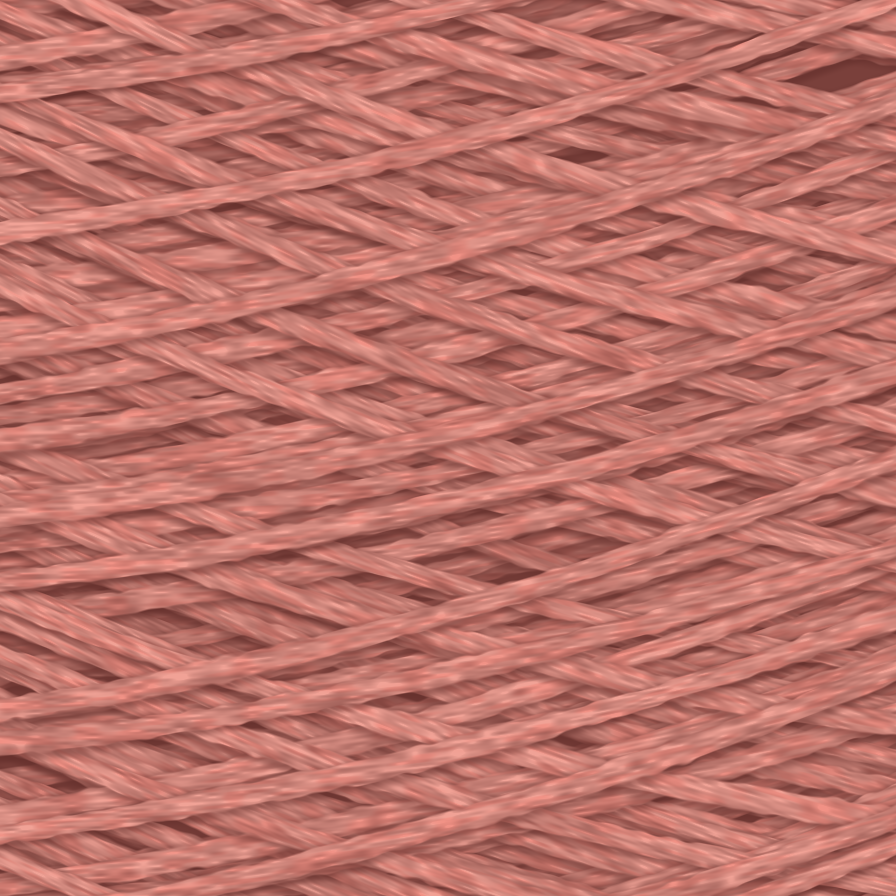
Reproduce this texture procedurally as a three.js fragment shader.

```glsl
// Cross-wound heather yarn: layers of thin, slightly bowed strands that
// alternately rise and fall, stacked from dark and dense to lit and sparse.
// Each strand shades the layers below it and carries twisted fibre streaks.

varying vec2 vUv;

const int LAYERS = 11;
const float BOW = 0.12;
const float YARN_RADIUS = 0.0130;
const vec3 GAP_COLOR = vec3(0.40, 0.19, 0.175);
const vec3 LIT_COLOR = vec3(0.895, 0.595, 0.55);
const vec3 RED_DYE = vec3(0.0, 0.06, 0.06);

float hash(vec2 p) {
  vec3 q = fract(p.xyx * 0.1031);
  q += dot(q, q.yzx + 33.33);
  return fract((q.x + q.y) * q.z);
}

float noise(vec2 p) {
  vec2 cell = floor(p);
  vec2 f = fract(p);
  f = f * f * (3.0 - 2.0 * f);
  float low = mix(hash(cell), hash(cell + vec2(1.0, 0.0)), f.x);
  float high = mix(hash(cell + vec2(0.0, 1.0)), hash(cell + 1.0), f.x);
  return mix(low, high, f.y);
}

// Fibre texture: x is the change in tone, y the amount of red dye.
vec2 fibres(float along, float across, float seed) {
  vec2 offset = vec2(seed * 31.7, seed * 17.3) + 60.0;
  float streak = noise(vec2(along * 28.0, across * 2.4 + along * 20.0) + offset);
  float fine = noise(vec2(along * 62.0, across * 4.2 + along * 36.0) + offset.yx);
  float dye = noise(vec2(along * 38.0, across * 2.8 + along * 22.0) + offset + 91.0);
  float tone = 0.38 * (streak - 0.5) + 0.42 * (fine - 0.5);
  tone += 0.12 * smoothstep(0.72, 0.95, fine);
  return vec2(tone, smoothstep(0.35, 0.85, dye));
}

// Lays one layer of strands over the surface below (x: tone, y: dye).
vec2 layStrands(vec2 below, vec2 p, float slope, float spacing,
                float cover, float light, float seed) {
  vec2 surface = below;
  float along = p.x - 0.5;
  float height = p.y - BOW * along * along;
  float nearest = floor((height - slope * along) / spacing);

  for (int k = -2; k <= 2; k++) {
    float id = nearest + float(k) + 50.0;
    if (hash(vec2(id, seed)) > cover) continue;

    // Every strand has its own place, tilt and thickness
    float place = 0.5 + 0.9 * (hash(vec2(id, seed + 3.7)) - 0.5);
    float tilt = slope + 0.09 * (hash(vec2(id, seed + 7.1)) - 0.5);
    float strandSeed = hash(vec2(id, seed + 11.3)) * 20.0;
    float swell = noise(vec2(along * 4.0 + 20.0, strandSeed * 9.0));
    float radius = YARN_RADIUS * mix(0.78, 1.2, swell);
    float wander = 0.006 * (noise(vec2(along * 3.0 + 40.0, strandSeed * 7.0)) - 0.5);
    float centre = (id - 50.0 + place) * spacing + tilt * along + wander;
    float across = (height - centre) / radius;
    if (abs(across) > 2.2) continue;

    // Tight contact shadow, stronger underneath
    float shadow = 1.0 - smoothstep(0.8, 1.75, abs(across + 0.25));
    surface.x *= 1.0 - 0.48 * shadow;

    // Flattened body with fuzzy edges
    float fuzz = 0.36 * (noise(vec2(along * 60.0 + 50.0, across * 2.0 + strandSeed)) - 0.5);
    float body = 1.0 - smoothstep(0.86, 1.12, abs(across + fuzz));
    vec2 fibre = fibres(along, across, strandSeed);
    float roundness = 1.0 - 0.15 * across * across + 0.04 * across;
    float strandTone = light * (roundness + fibre.x);
    strandTone += 0.06 * (fract(strandSeed) - 0.5);
    surface = mix(surface, vec2(strandTone, fibre.y), body);
  }
  return surface;
}

void main() {
  vec2 surface = vec2(0.16, 0.3);

  for (int i = 0; i < LAYERS; i++) {
    float layer = float(i);
    float depth = layer / float(LAYERS - 1);
    float slope = mod(layer, 2.0) < 0.5 ? 0.25 : -0.28;
    float spacing = mix(0.034, 0.092, depth);
    float light = mix(0.46, 0.87, 1.0 - (1.0 - depth) * (1.0 - depth));
    surface = layStrands(surface, vUv, slope, spacing, 0.77, light, layer * 13.0 + 5.0);
  }

  // Tone selects the wool shade; dye removes green and blue
  float tone = clamp(surface.x, 0.0, 1.1);
  vec3 color = mix(GAP_COLOR, LIT_COLOR, tone) - RED_DYE * surface.y * tone;
  gl_FragColor = vec4(color, 1.0);
}
```
